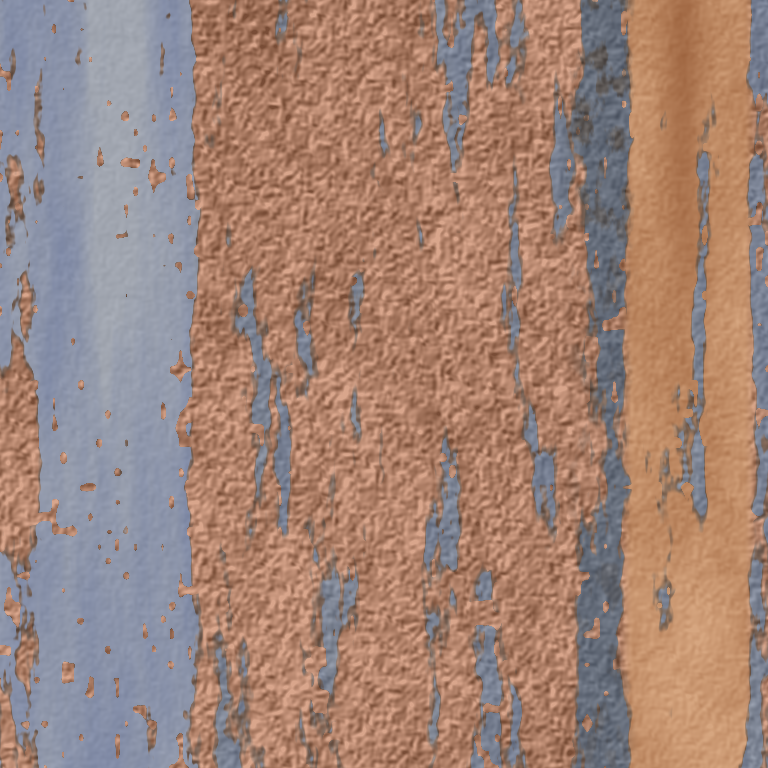
Write a WebGL 1 fragment shader that draws this texture.

```glsl
precision highp float;
uniform vec2 u_resolution;

const vec3 RUST_DARK = vec3(0.47, 0.30, 0.21);
const vec3 RUST_LIGHT = vec3(0.85, 0.65, 0.55);
const vec3 OCHRE_DARK = vec3(0.66, 0.44, 0.29);
const vec3 OCHRE_LIGHT = vec3(0.84, 0.65, 0.50);
const vec3 RUST_STAIN = vec3(0.57, 0.34, 0.20);
const vec3 GRIME = vec3(0.41, 0.37, 0.34);
const vec3 PAINT_BLUE = vec3(0.50, 0.54, 0.65);
const vec3 PAINT_PALE = vec3(0.63, 0.65, 0.69);
const vec3 PAINT_SLATE = vec3(0.38, 0.41, 0.46);

float hash(vec2 p) {
  vec3 q = fract(p.xyx * 0.1031);
  q += dot(q, q.yzx + 33.33);
  return fract((q.x + q.y) * q.z);
}

float noise(vec2 p) {
  vec2 cell = floor(p), f = fract(p);
  f = f * f * (3.0 - 2.0 * f);
  float low = mix(hash(cell), hash(cell + vec2(1.0, 0.0)), f.x);
  float high = mix(hash(cell + vec2(0.0, 1.0)), hash(cell + 1.0), f.x);
  return mix(low, high, f.y);
}

float fbm(vec2 p, vec2 growth) {
  float sum = 0.0, weight = 0.52;
  for (int i = 0; i < 4; i++) {
    sum += weight * noise(p);
    p = p * growth + 17.3;
    weight *= 0.55;
  }
  return sum / 1.05;
}

float band(float x, float from, float to, float soft) {
  return smoothstep(from - soft, from + soft, x)
       * (1.0 - smoothstep(to - soft, to + soft, x));
}

// How strongly paint clings to each vertical strip of the sheet
float adhesion(vec2 p) {
  float a = -0.17;
  a += 0.13 * band(p.x, -1.0, 0.06, 0.01);
  a += 0.46 * band(p.x, 0.065, 0.25, 0.018);
  a -= 0.20 * band(p.x, 0.205, 0.24, 0.01) * smoothstep(0.45, 0.6, p.y);
  a += 0.17 * band(p.x, 0.56, 0.69, 0.015) * smoothstep(0.76, 0.98, p.y);
  a += 0.25 * band(p.x, 0.577, 0.605, 0.012) * band(p.y, 0.26, 0.59, 0.03);
  a += 0.27 * band(p.x, 0.585, 0.645, 0.012) * (1.0 - smoothstep(0.22, 0.30, p.y));
  a += 0.06 * band(p.x, 0.67, 0.75, 0.02);
  a += 0.34 * band(p.x, 0.755, 0.812, 0.014);
  a -= 0.12 * band(p.x, 0.825, 0.97, 0.01);
  a += 0.26 * band(p.x, 0.905, 0.922, 0.008) * band(p.y, 0.32, 0.83, 0.05);
  a += 0.38 * smoothstep(0.97, 0.99, p.x);
  return a;
}

// Pebbled relief lit from the upper left
float grain(vec2 p, float cells) {
  vec2 q = p * cells;
  q += 0.8 * noise(q * 0.4);
  float relief = noise(q) - noise(q + vec2(0.6, -0.7));
  return 0.65 * relief + 0.45 * (noise(q * 0.53 + 41.0) - 0.5);
}

vec3 rustColor(vec2 p, float relief) {
  float mottle = fbm(p * vec2(9.0, 6.0) + 5.0, vec2(2.1)) - 0.5;
  vec3 rust = mix(RUST_DARK, RUST_LIGHT, clamp(0.57 + relief + 0.45 * mottle, 0.0, 1.0));
  float ochreTone = clamp(0.60 + 0.5 * relief + 0.8 * mottle, 0.0, 1.0);
  vec3 ochre = mix(OCHRE_DARK, OCHRE_LIGHT, ochreTone);
  float stain = band(p.x, 0.875, 0.905, 0.03) * smoothstep(0.45, 0.85, p.y);
  ochre = mix(ochre, RUST_STAIN, 0.75 * stain);
  return mix(rust, ochre, band(p.x, 0.815, 0.978, 0.01));
}

vec3 paintColor(vec2 p, float relief) {
  float brushed = fbm(p * vec2(32.0, 3.0) + 60.0, vec2(2.0, 2.4));
  float leftStrip = 1.0 - smoothstep(0.24, 0.28, p.x);
  float glow = band(p.x, 0.11, 0.19, 0.035) * smoothstep(0.1, 0.6, p.y);
  vec3 paint = mix(PAINT_BLUE, PAINT_PALE, clamp(brushed * 1.2 - 0.2 + 0.5 * glow, 0.0, 1.0));
  float worn = 0.45 + 0.45 * band(p.x, 0.74, 0.825, 0.02);
  paint = mix(paint, PAINT_SLATE, worn * (1.0 - leftStrip));
  return paint + relief * mix(0.16, 0.05, leftStrip);
}

void main() {
  vec2 p = gl_FragCoord.xy / u_resolution;

  // Long flaking streaks with ragged edges
  float wander = 0.012 * (noise(vec2(p.x * 8.0, p.y * 7.0)) - 0.5);
  vec2 bent = p + vec2(wander + 0.005 * (noise(p * vec2(40.0, 55.0)) - 0.5), 0.0);
  float streaks = fbm(bent * vec2(30.0, 5.0) + 3.0, vec2(2.1, 2.6));
  float cover = streaks - 0.5 + adhesion(bent);

  // Chips knocked through the paint
  float chips = noise(p * vec2(85.0, 52.0) + 9.0) + 0.3 * noise(p * vec2(16.0, 5.0));
  cover -= 0.55 * smoothstep(0.99, 1.12, chips);

  float relief = grain(p, 175.0);
  float painted = smoothstep(-0.012, 0.025, cover + 0.025 * relief);
  float grime = smoothstep(-0.075, -0.005, cover);

  vec3 color = mix(rustColor(p, relief), GRIME + 0.22 * relief, 0.72 * grime);
  color = mix(color, paintColor(p, relief), painted);

  // Dark soot crusted on the slate strip
  float soot = smoothstep(0.52, 0.72, fbm(p * vec2(55.0, 28.0) + 80.0, vec2(2.0)));
  soot *= band(p.x, 0.745, 0.82, 0.015) * (0.35 + 0.65 * smoothstep(0.5, 0.85, p.y));
  color = mix(color, GRIME * 0.85 + 0.2 * relief, 0.8 * soot);

  gl_FragColor = vec4(clamp(color, 0.0, 1.0), 1.0);
}
```
